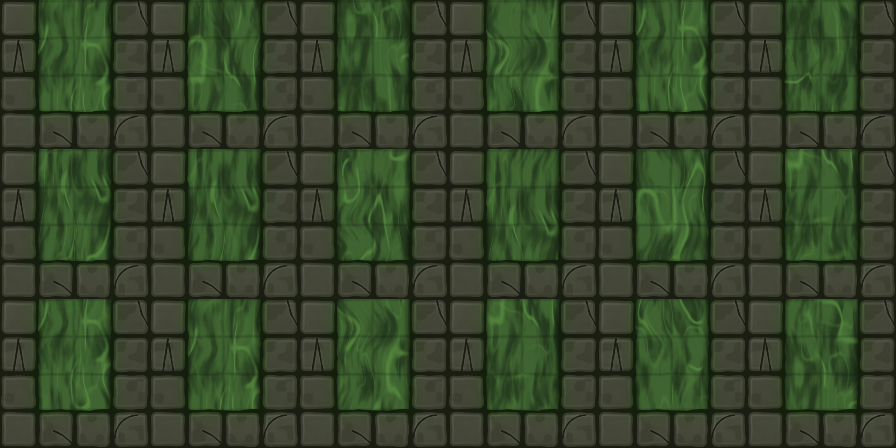
A Shadertoy shader for this pattern:

```glsl
#define TILES_DOWN 3.0
#define CELLS 4.0
#define STONE_HALF 0.455
#define CORNER 0.13
#define CRACK_WIDTH 0.022
#define STONE_COL vec3(0.28, 0.29, 0.23)
#define BEVEL_COL vec3(0.22, 0.23, 0.17)
#define GAP_COL vec3(0.10, 0.115, 0.07)
#define SLIME_DARK vec3(0.15, 0.235, 0.12)
#define SLIME_MID vec3(0.22, 0.35, 0.17)
#define SLIME_LIGHT vec3(0.34, 0.54, 0.25)

float hash(vec2 p) {
    vec3 h = fract(p.xyx * 0.1031);
    h += dot(h, h.yzx + 33.33);
    return fract((h.x + h.y) * h.z);
}

float noise(vec2 p) {
    vec2 i = floor(p), f = fract(p);
    f = f * f * (3.0 - 2.0 * f);
    return mix(mix(hash(i), hash(i + vec2(1, 0)), f.x),
               mix(hash(i + vec2(0, 1)), hash(i + vec2(1, 1)), f.x), f.y);
}

float fbm(vec2 p) {
    float sum = 0.0, amp = 0.5;
    for (int i = 0; i < 3; i++) {
        sum += amp * noise(p);
        p = p * 2.03 + 17.0;
        amp *= 0.5;
    }
    return sum / 0.875;
}

float boxDist(vec2 p, vec2 halfSize) {
    vec2 d = abs(p) - halfSize;
    return length(max(d, 0.0)) + min(max(d.x, d.y), 0.0);
}

float segDist(vec2 p, vec2 a, vec2 b) {
    vec2 ab = b - a;
    return length(p - a - ab * clamp(dot(p - a, ab) / dot(ab, ab), 0.0, 1.0));
}

// Cracks shared by every tile, in cell units
float crackDist(vec2 p) {
    float d = segDist(p, vec2(0.50, 2.92), vec2(0.37, 2.08));
    d = min(d, segDist(p, vec2(0.52, 2.80), vec2(0.64, 2.08)));
    d = min(d, segDist(p, vec2(3.70, 3.96), vec2(3.80, 3.58)));
    d = min(d, segDist(p, vec2(3.80, 3.58), vec2(3.97, 3.28)));
    d = min(d, segDist(p, vec2(1.44, 0.46), vec2(1.68, 0.34)));
    d = min(d, segDist(p, vec2(1.68, 0.34), vec2(1.92, 0.14)));
    vec2 arc = p - vec2(3.70, 0.26);
    if (arc.x < 0.0 && arc.y > 0.0 && arc.x > -0.7)
        d = min(d, abs(length(arc) - 0.62));
    return d;
}

vec3 stoneColor(vec2 p, float px) {
    vec2 cell = floor(p);
    vec2 q = fract(p) - 0.5;
    vec2 jitter = vec2(hash(cell + 3.1), hash(cell + 8.7)) - 0.5;
    float d = boxDist(q - 0.02 * jitter, vec2(STONE_HALF - CORNER) - 0.02 * abs(jitter.yx)) - CORNER;
    d += 0.035 * (noise(p * 4.0) - 0.5);

    // Face, mottling and dark blotches
    vec3 face = STONE_COL * (0.97 + 0.08 * (fbm(p * 6.0) - 0.5) + 0.08 * q.y + 0.06 * jitter.x);
    float blotch = smoothstep(0.60, 0.70, noise(p * 3.7 + 5.0)) * step(0.35, hash(cell + 1.7));
    face = mix(face, BEVEL_COL, 0.6 * blotch);

    // Bevel, lit rim and joints
    vec3 col = mix(face, BEVEL_COL, smoothstep(-0.09, -0.03, d));
    float rim = 1.0 - smoothstep(0.0, 0.035 + 0.5 * px, abs(d + 0.08));
    col += 0.055 * rim * (0.65 + 0.7 * (q.y - q.x));
    float crack = crackDist(p) + 0.015 * (noise(p * 9.0) - 0.5);
    col += 0.03 * (1.0 - smoothstep(0.02, 0.09, crack));
    col = mix(GAP_COL, col, smoothstep(-0.5 * px, 0.5 * px, crack - CRACK_WIDTH));
    return mix(col, GAP_COL, smoothstep(-0.5 * px, 0.5 * px, d));
}

// Bright thread along the middle contour of tall noise
float strand(vec2 p, float width) {
    return 1.0 - smoothstep(0.0, width, abs(noise(p) - 0.5));
}

vec3 slimeColor(vec2 p, vec2 tile) {
    vec2 flow = p + vec2(0.0, 40.0 * hash(tile + 11.0));
    flow.x += 0.35 * (noise(flow * vec2(1.6, 1.3)) - 0.5);
    float fibre = fbm(flow * vec2(5.0, 1.3));
    vec3 col = mix(SLIME_DARK, SLIME_MID * 1.12, smoothstep(0.22, 0.66, fibre));

    float threads = strand(flow * vec2(2.3, 0.8), 0.07) * smoothstep(0.25, 0.65, noise(flow * vec2(2.0, 1.5) + 7.0));
    threads += 0.55 * strand(flow * vec2(4.2, 1.1) + 23.0, 0.09) * noise(flow * 2.0 + 31.0);
    col = mix(col, SLIME_LIGHT, 0.8 * min(threads, 1.0));

    // Sunken joints and shaded sides
    vec2 joint = abs(fract(p + 0.04 * noise(p * 3.0) + 0.5) - 0.5);
    col *= 1.0 - 0.16 * (1.0 - smoothstep(0.0, 0.07, min(joint.x, joint.y)));
    float side = smoothstep(1.0, 1.16, p.x) * (1.0 - smoothstep(2.78, 3.0, p.x));
    return col * mix(0.55, 1.0, side) * mix(0.8, 1.0, smoothstep(1.0, 1.1, p.y));
}

void mainImage(out vec4 fragColor, in vec2 fragCoord) {
    vec2 uv = fragCoord / iResolution.y * TILES_DOWN;
    float px = TILES_DOWN * CELLS / iResolution.y;
    vec2 tile = floor(uv);
    vec2 p = fract(uv) * CELLS;

    // Channel spans two columns above the bottom row
    float pool = boxDist(p - vec2(2.0, 2.52), vec2(0.97, 1.5));
    pool += 0.05 * (noise(p * 5.0) - 0.5);
    vec3 col = stoneColor(p, px);
    col = mix(col, col * vec3(0.62, 1.05, 0.5), 0.9 * exp(-7.0 * max(pool, 0.0)));
    col = mix(slimeColor(p, tile), col, smoothstep(-0.5 * px, 0.5 * px, pool));
    fragColor = vec4(col, 1.0);
}
```
